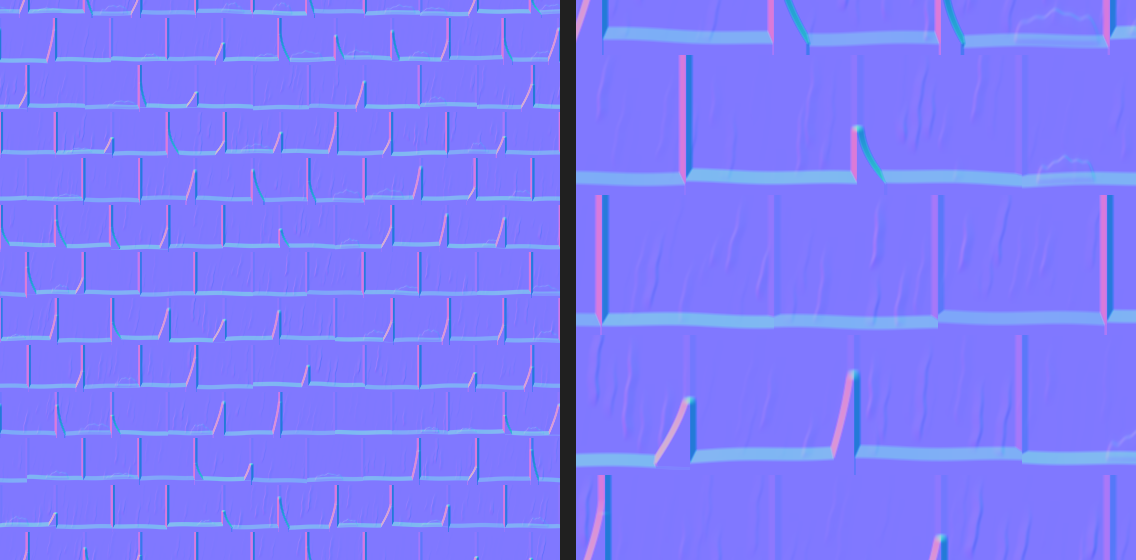
Left: the whole. Right: its middle third, enlarged.
A Shadertoy shader for this texture map:

```glsl
#define COLS 10.0
#define ROWS 12.0
#define ROW_SHIFT 0.61    // vertical phase, in rows
#define THICKNESS 0.048   // shingle height, in rows
#define LIP_WIDTH 0.09    // bevel along the bottom edge
#define SIDE_WIDTH 0.045  // bevel along the seams
#define EDGE_Y 0.08       // mean height of the bottom edge in its cell
#define GRAIN_COUNT 12
#define GRAIN_DEPTH 0.007
#define CHIP_DEPTH 0.007
#define BASE_TILT -0.06

const float TILE_W = ROWS / COLS;

float hash(vec2 id, float salt) {
    vec3 p = fract(vec3(id, salt) * vec3(0.1031, 0.1137, 0.0973) + 0.17);
    p += dot(p, p.yzx + 19.19);
    return fract((p.x + p.y) * p.z);
}

vec2 wrapId(vec2 id) { return mod(id, vec2(COLS, ROWS)); }

float seamJitter(vec2 seam) { return (hash(seam, 1.0) - 0.5) * 0.05; }

// x: inset of the tile on the left, y: inset of the tile on the right, z: depth
vec3 seamShape(vec2 seam, float y) {
    float kind = hash(seam, 2.0);
    float cutHeight = mix(0.3, 0.8, hash(seam, 3.0));
    float cutWidth = mix(0.14, 0.24, hash(seam, 4.0));
    float t = clamp(1.0 - (y - EDGE_Y) / cutHeight, 0.0, 1.0);
    float depth = mix(0.1, 0.9, smoothstep(0.3, 0.7, hash(seam, 5.0)));
    float slant = kind < 0.32 ? cutWidth * pow(t, 1.4) : 0.0;
    float curve = kind > 0.74 ? cutWidth * t * t : 0.0;
    if (kind < 0.32 || kind > 0.74) depth = max(depth, smoothstep(0.0, 0.15, t));
    return vec3(slant, curve, depth);
}

// Leaning wood splits, each steep on one side and shallow on the other
float grain(vec2 p, vec2 tile) {
    float amount = mix(0.15, 1.0, hash(tile, 10.0));
    float lean = mix(0.06, 0.2, hash(tile, 11.0));
    float sum = 0.0;
    for (int i = 0; i < GRAIN_COUNT; i++) {
        float salt = 20.0 + float(i) * 5.0;
        float x = TILE_W * (float(i) + hash(tile, salt)) / float(GRAIN_COUNT);
        float start = mix(-0.1, 0.5, hash(tile, salt + 1.0));
        float end = start + mix(0.3, 0.8, hash(tile, salt + 2.0));
        float bend = 0.008 * sin(p.y * 13.0 + salt) + 0.004 * sin(p.y * 31.0 + x * 40.0);
        float side = hash(tile, salt + 3.0) < 0.5 ? -1.0 : 1.0;
        float u = side * (p.x - x - lean * (p.y - 0.4) - bend);
        float split = smoothstep(-0.014, 0.014, u) * (1.0 - smoothstep(0.0, 0.08, u));
        float span = smoothstep(start, start + 0.12, p.y) * (1.0 - smoothstep(end - 0.3, end, p.y));
        float strength = hash(tile, salt + 4.0);
        sum += split * span * strength * strength;
    }
    return sum * amount;
}

// Shallow scalloped flake broken off near the bottom edge
float chip(vec2 p, vec2 tile) {
    if (hash(tile, 12.0) > 0.35) return 0.0;
    vec2 center = vec2(TILE_W * mix(0.2, 0.85, hash(tile, 13.0)), EDGE_Y);
    vec2 radius = vec2(mix(0.2, 0.4, hash(tile, 14.0)), mix(0.14, 0.26, hash(tile, 15.0)));
    vec2 q = (p - center) / radius;
    float r = length(q) + 0.06 * sin(q.x * 9.0 + tile.x) + 0.04 * sin(q.x * 17.0);
    return 1.0 - 0.6 * smoothstep(0.85, 1.0, r) - 0.4 * smoothstep(0.5, 1.2, r);
}

float shingleHeight(vec2 p, vec2 tile) {
    vec2 nextSeam = wrapId(tile + vec2(1.0, 0.0));
    vec3 left = seamShape(tile, p.y);
    vec3 right = seamShape(nextSeam, p.y);

    // Uneven bottom edge
    float edge = EDGE_Y + (hash(tile, 6.0) - 0.5) * 0.07
               + (hash(tile, 7.0) - 0.5) * 0.07 * (p.x / TILE_W - 0.5)
               + 0.007 * sin(p.x * 6.0 + tile.x * 2.0 + tile.y);

    // Distances inward from each side
    float fromBottom = p.y - edge;
    float fromLeft = p.x - seamJitter(tile) - left.y;
    float fromRight = TILE_W + seamJitter(nextSeam) - right.x - p.x;

    float lipDrop = mix(0.7, 1.12, hash(tile, 8.0)) * (1.0 - clamp(fromBottom / LIP_WIDTH, 0.0, 1.0));
    float leftDrop = left.z * (1.0 - clamp(fromLeft / SIDE_WIDTH, 0.0, 1.0));
    float rightDrop = right.z * (1.0 - clamp(fromRight / SIDE_WIDTH, 0.0, 1.0));
    float drop = max(lipDrop, max(leftDrop, rightDrop));

    // Wear only marks the wood, not the gaps
    float inside = smoothstep(0.0, 0.06, min(fromBottom, min(fromLeft, fromRight)));
    float wear = GRAIN_DEPTH * grain(p, tile) + CHIP_DEPTH * chip(p, tile);
    return -THICKNESS * drop - wear * inside;
}

void mainImage(out vec4 fragColor, in vec2 fragCoord) {
    vec2 p = fragCoord / iResolution.xy * ROWS;
    p.y -= ROW_SHIFT;

    // Running bond: every other row shifts by half a tile
    float row = floor(p.y);
    p.x -= 0.5 * TILE_W * mod(row, 2.0);
    float seam = floor(p.x / TILE_W + 0.5);
    float jitter = seamJitter(wrapId(vec2(seam, row)));
    float col = p.x > seam * TILE_W + jitter ? seam : seam - 1.0;
    vec2 tile = wrapId(vec2(col, row));
    vec2 local = p - vec2(col * TILE_W, row);

    // Central differences inside one tile give the encoded normal
    float e = max(0.012, 0.5 * ROWS / iResolution.y);
    vec2 dx = vec2(e, 0.0), dy = vec2(0.0, e);
    vec2 slope = vec2(shingleHeight(local + dx, tile) - shingleHeight(local - dx, tile),
                      shingleHeight(local + dy, tile) - shingleHeight(local - dy, tile)) / (2.0 * e);
    vec3 normal = normalize(vec3(-slope.x, slope.y + BASE_TILT, 1.0));
    fragColor = vec4(normal * 0.5 + 0.5, 1.0);
}
```
